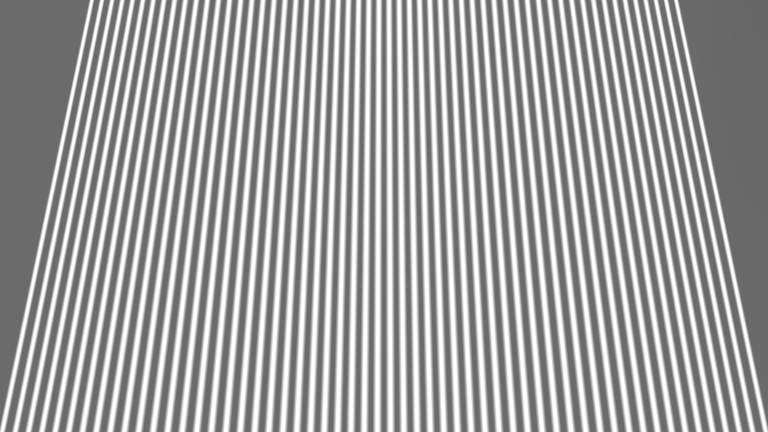
Reproduce this pattern procedurally as a WebGL 1 fragment shader.

```glsl
precision highp float;
// A fan of soft white rods on grey, narrowing upward and faintly bunched at the middle and edges.

uniform vec2 u_resolution;

const float TAU = 6.2831853;
const int ROD_COUNT = 56;
const float BOTTOM_HALF_WIDTH = 0.884;
const float TOP_HALF_WIDTH = 0.676;
const float BUNCHING = 0.008;
const float CORE_RADIUS = 0.0021;
const float GLOW_RADIUS = 0.0144;
const vec3 BACKDROP = vec3(0.42);
const vec3 ROD_WHITE = vec3(1.0);

// Rod position across the fan, from -1 to 1
float rodCenter(float index, float count, float bunching) {
    float k = 2.0 * index / (count - 1.0) - 1.0;
    return k - bunching * sin(TAU * k);
}

// Bright core with a soft falloff
float rodGlow(float dist, float core, float radius) {
    return 1.0 - smoothstep(core, radius, dist);
}

// Strongest glow among all rods, which thin toward the sides
float rodFan(float across, float bunching) {
    float glow = 0.0;
    for (int i = 0; i < ROD_COUNT; i++) {
        float center = rodCenter(float(i), float(ROD_COUNT), bunching);
        float thickness = 1.0 - 0.25 * pow(abs(center), 4.0);
        float dist = abs(across - center) / thickness;
        glow = max(glow, rodGlow(dist, CORE_RADIUS, GLOW_RADIUS));
    }
    return glow;
}

// Slight darkening toward the upper right corner
vec3 backdrop(vec2 uv, vec3 tone) {
    return tone - 0.02 * smoothstep(0.85, 1.0, uv.x) * uv.y;
}

void main() {
    vec2 uv = gl_FragCoord.xy / u_resolution;
    float x = (gl_FragCoord.x - 0.5 * u_resolution.x) / u_resolution.y;

    // Perspective: divide by the width of the fan at this height
    float across = x / mix(BOTTOM_HALF_WIDTH, TOP_HALF_WIDTH, uv.y);

    vec3 color = mix(backdrop(uv, BACKDROP), ROD_WHITE, rodFan(across, BUNCHING));
    gl_FragColor = vec4(color, 1.0);
}
```
